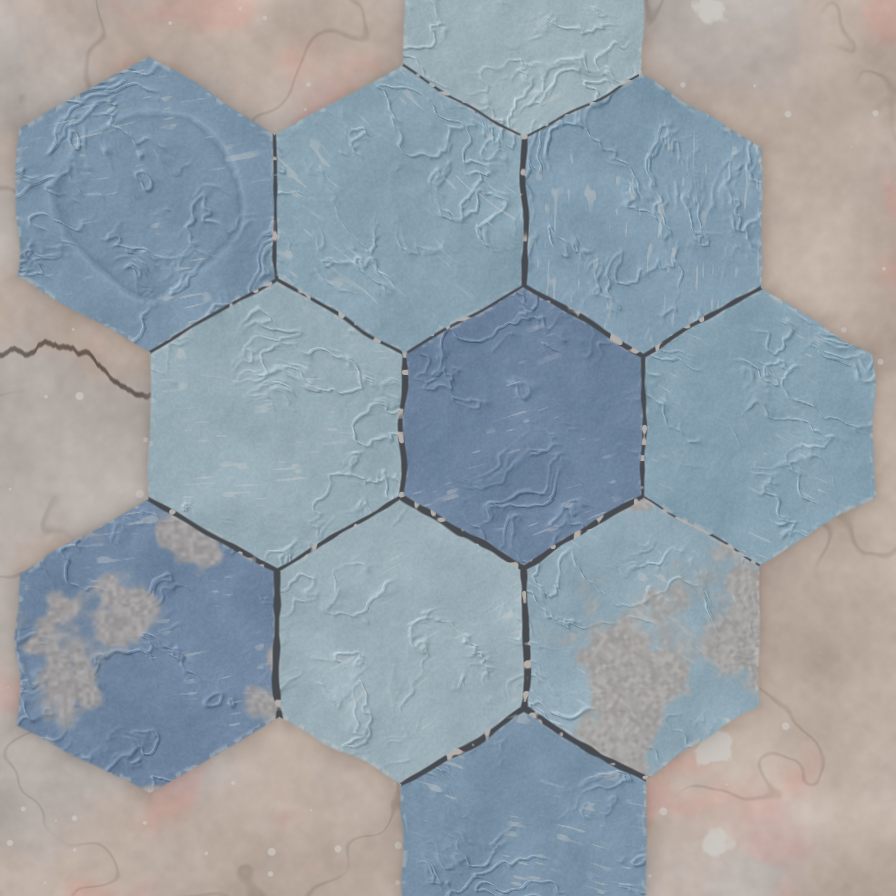
A three.js fragment shader for this pattern:

```glsl
varying vec2 vUv;

#define CENTRE vec2(0.586, 0.525)
#define PITCH vec2(0.1348, 0.1379)
#define SQUEEZE 0.0125
#define SOFT 0.014
#define SLATE vec3(0.43, 0.51, 0.61)
#define BLUE vec3(0.52, 0.62, 0.68)
#define PALE vec3(0.62, 0.69, 0.72)
#define SAND vec3(0.73, 0.67, 0.63)
#define DUST vec3(0.71, 0.68, 0.66)
#define GAP vec3(0.28, 0.29, 0.31)
#define CHIP vec3(0.80, 0.79, 0.77)
#define ROOT3 1.73205

float hash(vec2 p) {
  vec3 q = fract(p.xyx * 0.1031);
  q += dot(q, q.yzx + 33.33);
  return fract((q.x + q.y) * q.z);
}

float noise(vec2 p) {
  vec2 i = floor(p), f = fract(p);
  f *= f * (3.0 - 2.0 * f);
  return mix(mix(hash(i), hash(i + vec2(1, 0)), f.x),
             mix(hash(i + vec2(0, 1)), hash(i + vec2(1, 1)), f.x), f.y);
}

float fbm(vec2 p) {
  float sum = 0.0, amp = 0.533;
  for (int i = 0; i < 4; i++) {
    sum += amp * noise(p);
    p = mat2(1.6, 1.2, -1.2, 1.6) * p + 7.3;
    amp *= 0.5;
  }
  return sum;
}

// Slabs form a staggered cluster: odd rows sit one step to the left
bool hasSlab(vec2 id) {
  float odd = mod(id.y, 2.0);
  return abs(id.x + odd) <= mix(2.0 - abs(id.y), 2.0, odd) + 0.1;
}

// Curled folds in the cast surface
float folds(vec2 p) {
  vec2 w = p + 0.9 * vec2(fbm(p * 1.7), fbm(p * 1.7 + 9.0));
  float ridge = exp(-30.0 * abs(fbm(w * vec2(2.2, 4.0)) - 0.5));
  return ridge * smoothstep(0.35, 0.65, fbm(p * 2.0 + 5.0)) + 0.35 * fbm(p * 9.0);
}

vec3 slab(vec2 p, vec2 id) {
  // Tone and wear by row (upper, middle, lower) and slot
  vec3 slot = 1.0 - min(abs((id.x + 2.0 + mod(id.y, 2.0)) * 0.5 - vec3(0, 1, 2)), 1.0);
  vec3 row = 1.0 - min(abs(id.y - vec3(1, 0, -1)), 1.0);
  mat3 tones = mat3(0.28, 0.58, 0.42, 0.84, 0.0, 0.54, 0.06, 0.95, 0.72);
  float tone = dot(tones * row, slot);
  if (abs(id.y) > 1.5) tone = id.y > 0.0 ? 0.98 : 0.26;
  float wear = row.z * dot(vec3(0.35, 0.0, 1.0), slot);

  vec2 local = p - id * vec2(1.0, ROOT3);
  float angle = 6.283 * hash(id + 40.0);
  mat2 turn = mat2(cos(angle), sin(angle), -sin(angle), cos(angle));
  vec2 q = turn * local + 13.0 * id + 50.0;
  float light = folds(q) - folds(q + turn * vec2(-0.018, 0.018));
  float cloud = fbm(q * 2.5);
  vec3 color = mix(mix(SLATE, BLUE, min(tone * 2.0, 1.0)), PALE, max(tone * 2.0 - 1.0, 0.0));
  color += 0.10 * (cloud - 0.5) + 0.16 * light + 0.03 * (noise(q * 60.0) - 0.5);

  // Round pool lip on the upper left slab
  float lip = length(local) - 0.70 - 0.25 * (fbm(p * 2.0) - 0.5);
  color += row.x * slot.x * 0.06 * (exp(-abs(lip) * 35.0) - exp(-abs(lip + 0.05) * 35.0));

  // Pale scuffs and worn dusty patches
  float scuff = smoothstep(0.79, 0.9, noise(q * vec2(7.0, 36.0))) * smoothstep(0.45, 0.65, cloud);
  color = mix(color, CHIP, 0.35 * scuff);
  float patchy = smoothstep(0.63 - 0.2 * wear, 0.72 - 0.15 * wear, fbm(q * 1.8 + 3.0));
  return mix(color, DUST - 0.05 + 0.12 * (noise(q * 30.0) - 0.5), 0.8 * patchy * step(0.1, wear));
}

vec3 ground(vec2 uv) {
  float cloud = fbm(uv * 6.0 + 2.0);
  vec3 color = mix(DUST, SAND, smoothstep(0.35, 0.6, cloud + 0.25 * (uv.x - 0.5)));
  color += 0.16 * (fbm(uv * 11.0 + 20.0) - 0.5) + 0.05 * (fbm(uv * 90.0) - 0.5);
  color += vec3(0.03, -0.03, -0.03) * smoothstep(0.62, 0.75, fbm(uv * 8.0 + 31.0));

  // Hairline cracks and one open crack at the left
  float hair = 1.0 - smoothstep(0.0, 0.008, abs(fbm(uv * 4.0 + 60.0) - 0.5));
  color -= 0.06 * hair * smoothstep(0.45, 0.6, noise(uv * 7.0));
  float course = 0.611 - 0.05 * smoothstep(0.08, 0.15, uv.x) + 0.025 * (fbm(uv.xx * 35.0) - 0.5);
  color -= 0.28 * (1.0 - smoothstep(0.001, 0.005, abs(uv.y - course))) * smoothstep(0.19, 0.15, uv.x);

  // Scattered chips and three paint spots
  vec2 cell = floor(uv * 28.0), f = fract(uv * 28.0) - 0.5;
  f += 0.5 * (vec2(hash(cell + 3.0), hash(cell + 8.0)) - 0.5);
  float size = 0.16 * hash(cell + 5.0) * step(0.78, hash(cell));
  color = mix(color, CHIP, 0.7 * smoothstep(size, size - 0.06, length(f)) * step(0.03, size));
  vec3 dy = uv.y - vec3(0.99, 0.165, 0.056);
  vec3 reach = sqrt(dy * dy + (uv.x - 0.797) * (uv.x - 0.797));
  float spot = min(reach.x, min(reach.y, reach.z)) + 0.04 * (fbm(uv * 35.0) - 0.5);
  return mix(color, CHIP, 0.8 * smoothstep(0.023, 0.016, spot));
}

void main() {
  // Lattice with slight perspective; slab half width is one unit
  vec2 p = (vUv - CENTRE) / PITCH;
  p.x = (1.0 - sqrt(1.0 - 4.0 * SQUEEZE * p.x)) / (2.0 * SQUEEZE);
  p.y /= 1.0 - 0.011 * p.x;
  p += 0.05 * (vec2(noise(p * 3.0), noise(p * 3.0 + 30.0)) - 0.5);
  vec2 span = vec2(2.0, 2.0 * ROOT3);
  vec2 a = floor(p / span + 0.5) * span, b = (floor(p / span) + 0.5) * span;
  vec2 centre = length(p - a) < length(p - b) ? a : b;
  vec2 id = floor(centre / vec2(1.0, ROOT3) + 0.5), owner = id;
  bool present = hasSlab(id);

  // Six sides: joints between slabs, or the free rim
  float rim = 2.0, joint = 0.0, edge = 2.0;
  for (int i = 0; i < 6; i++) {
    float angle = float(i) * 1.047198;
    vec2 dir = vec2(cos(angle), sin(angle));
    vec2 next = id + floor(2.0 * dir / vec2(1.0, ROOT3) + 0.5);
    float d = 1.0 - dot(p - centre, dir);
    edge = min(edge, d);
    if (hasSlab(next) != present) {
      if (d < rim && !present) owner = next;
      rim = min(rim, d);
    } else if (present) {
      float width = mix(0.004, 0.023, hash(id + next + 17.0)) * (0.6 + 0.8 * noise(p * 9.0));
      joint = max(joint, smoothstep(width + SOFT, width - SOFT * 0.5, d));
    }
  }
  float outside = present ? -rim : rim;
  vec3 stone = slab(p, owner);
  float chipped = smoothstep(0.5, 0.75, noise(p * 22.0)) * smoothstep(0.05, 0.015, edge);
  stone = mix(stone, CHIP, 0.35 * chipped);
  stone = mix(stone, mix(GAP, DUST, smoothstep(0.7, 0.85, noise(p * 16.0 + 4.0))), joint);
  vec3 floorColor = ground(vUv) - 0.10 * exp(-max(outside, 0.0) * 14.0);
  gl_FragColor = vec4(mix(floorColor, stone, smoothstep(SOFT, -SOFT, outside)), 1.0);
}
```
